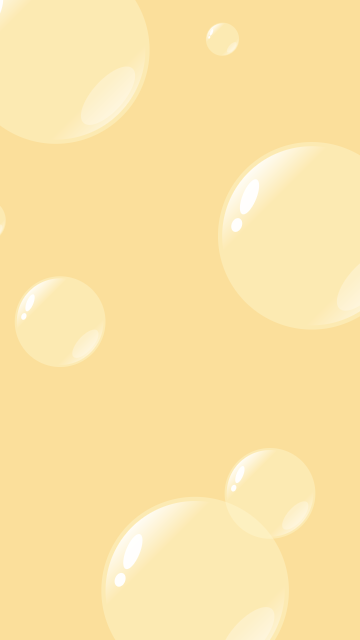
This background is drawn by a WebGL 1 fragment shader. Its source:

```glsl
precision highp float;

uniform vec2 u_resolution;

#define BACKDROP vec3(0.984, 0.875, 0.608)
#define FILM vec3(0.999, 0.980, 0.835)
#define FILM_ALPHA 0.4
// Per size: first centre and radius, then the step to the next bubble.
#define LARGE_START vec3(0.155, 0.139, 0.2605)
#define LARGE_STEP vec3(0.711, 0.516, 0.0)
#define MEDIUM_START vec3(0.167, 0.8935, 0.126)
#define MEDIUM_STEP vec3(0.583, 0.477, 0.0)
#define SMALL_START vec3(0.618, 0.109, 0.046)
#define SMALL_STEP vec3(-0.664, 0.504, 0.016)
#define SPREAD 1.541
#define WRAP vec2(0.1, 1.035)

// Coverage of a shape from its signed distance.
float coverage(float dist, float pixel) {
  return clamp(0.5 - dist / pixel, 0.0, 1.0);
}

// Coverage of an ellipse whose long axis is tilted by angle.
float ellipse(vec2 q, vec2 centre, vec2 radii, float angle, float pixel) {
  vec2 axis = vec2(cos(angle), sin(angle));
  vec2 d = q - centre;
  vec2 v = vec2(dot(d, axis), dot(d, vec2(-axis.y, axis.x)));
  float f = length(v / radii);
  float slope = max(length(v / (radii * radii)), 0.001);
  return coverage((f - 1.0) * max(f, 0.001) / slope, pixel);
}

// Paints one bubble; q is measured in bubble radii, with y up.
vec3 paintBubble(vec3 color, vec2 q, float pixel) {
  float dist = length(q);
  color = mix(color, FILM, FILM_ALPHA * coverage(dist - 1.0, pixel));

  // Glow inside the rim on opposite sides
  float inner = coverage(dist - 0.955, pixel);
  float diagonal = dot(q, vec2(-0.7071, 0.7071));
  float lit = clamp((diagonal - 0.55) / 0.4, 0.0, 1.0);
  float bounce = clamp((-diagonal - 0.63) / 0.32, 0.0, 1.0);
  color = mix(color, vec3(1.0), inner * (0.85 * lit + 0.45 * bounce));

  // Soft reflection and sharp glints
  float reflection = ellipse(q, vec2(0.557, -0.487), vec2(0.39, 0.168), 0.84, pixel);
  float glint = ellipse(q, vec2(-0.664, 0.416), vec2(0.2, 0.074), 1.18, pixel);
  float dotGlint = ellipse(q, vec2(-0.80, 0.115), vec2(0.076, 0.055), 1.18, pixel);
  color = mix(color, vec3(1.0), 0.28 * reflection);
  return mix(color, vec3(1.0), 0.95 * max(glint, dotGlint));
}

// Scatters bubbles of one size down the canvas, wrapping sideways.
vec3 paintBubbles(vec3 color, vec2 p, vec3 start, vec3 stride, float count) {
  for (int i = 0; i < 3; i++) {
    float k = float(i);
    if (k >= count) break;
    float x = mod(start.x + stride.x * k + WRAP.x, WRAP.y) - WRAP.x;
    float y = start.y + stride.y * pow(k, SPREAD);
    float radius = start.z + stride.z * k;
    vec2 q = vec2(p.x - x, y - p.y) / radius;
    color = paintBubble(color, q, 1.0 / (u_resolution.x * radius));
  }
  return color;
}

void main() {
  // Canvas widths, measured from the top left
  vec2 p = vec2(gl_FragCoord.x, u_resolution.y - gl_FragCoord.y) / u_resolution.x;
  vec3 color = BACKDROP;
  color = paintBubbles(color, p, LARGE_START, LARGE_STEP, 3.0);
  color = paintBubbles(color, p, MEDIUM_START, MEDIUM_STEP, 2.0);
  color = paintBubbles(color, p, SMALL_START, SMALL_STEP, 2.0);
  gl_FragColor = vec4(color, 1.0);
}
```
